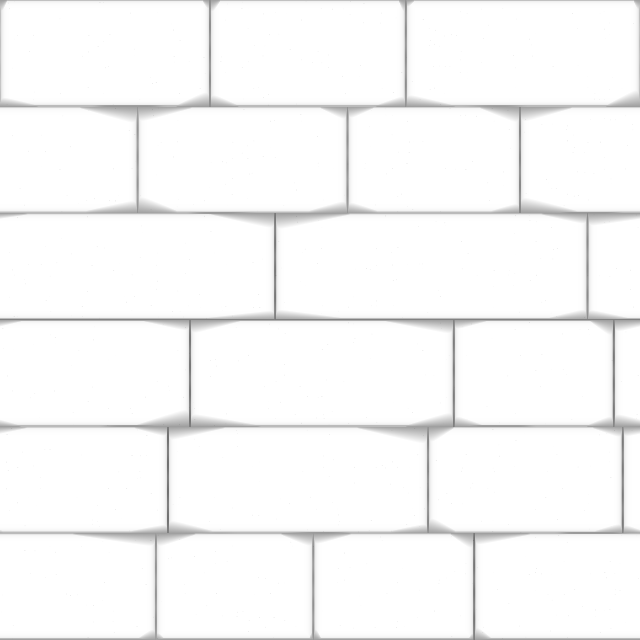
This texture map is drawn by a three.js fragment shader. Its source:

```glsl
// Wall of six courses of white blocks with uneven lengths, divided by thin grey joints.
// Each course wraps in x; every block has four shaded corner wedges of hashed size,
// and a cellular grid scatters a few very faint specks over the faces.
varying vec2 vUv;

const float COURSES = 6.0;
const float KEYS = 64.0;

float hash(vec2 p) {
  return fract(sin(dot(p, vec2(127.1, 311.7))) * 4375.85);
}

// Upright joint positions of a course, counted from the bottom
vec3 courseJoints(float course) {
  if (course < 0.5) return vec3(0.2435, 0.4896, 0.741);
  if (course < 1.5) return vec3(0.2624, 0.669, 0.973);
  if (course < 2.5) return vec3(0.297, 0.709, 0.959);
  if (course < 3.5) return vec3(0.43, 0.918, 0.918);
  if (course < 4.5) return vec3(0.215, 0.543, 0.8125);
  return vec3(0.0, 0.328, 0.634);
}

// Distances from x to the joints at its left and right, wrapping around
vec2 jointGaps(float x, vec3 joints) {
  vec3 behind = fract(vec3(x) - joints);
  vec3 ahead = 1.0 - behind;
  return vec2(min(behind.x, min(behind.y, behind.z)),
              min(ahead.x, min(ahead.y, ahead.z)));
}

// Whole number that names a joint, the same on both sides of the wrap
float jointKey(float x) {
  return mod(floor(fract(x) * KEYS + 0.5), KEYS);
}

// Soft line: solid core with a wider faint halo
float seam(float d, float halfWidth, float core, float halo) {
  float line = 1.0 - smoothstep(halfWidth * 0.4, halfWidth * 1.5, d);
  return max(core * line, halo * exp(-d / 0.003));
}

// Triangular shade, dark along the bed joint and fading to its slope
float wedge(vec2 d, vec2 reach) {
  float height = reach.y * (1.0 - d.x / reach.x);
  float depth = clamp(1.0 - d.y / max(height, 0.0001), 0.0, 1.0);
  return 0.38 * depth * smoothstep(0.0, 0.004, height);
}

// Darkest of the four corner wedges of one block
float cornerShade(vec2 q, vec2 size, float key, float course) {
  float shade = 0.0;
  for (int i = 0; i < 4; i++) {
    float n = float(i);
    vec2 corner = vec2(mod(n, 2.0), floor(n / 2.0));
    vec2 seed = vec2(key + 3.7 * n, course * 5.0 + n);
    vec2 reach = vec2(size.x * mix(0.14, 0.31, hash(seed)),
                      mix(0.015, 0.031, hash(seed + 9.3)));
    // Corners on the outer border stay narrow
    float bed = course + corner.y;
    if (bed < 0.5 || bed > COURSES - 0.5) reach.x *= 0.22;
    shade = max(shade, wedge(mix(q, size - q, corner), reach));
  }
  return shade;
}

// Bed joints: mostly pale, with darker and thinner stretches
float bedJoint(vec2 uv) {
  float line = floor(uv.y * COURSES + 0.5);
  float d = abs(uv.y - line / COURSES - 0.0007);
  float waves = sin(uv.x * 12.566 + line * 2.3) + 0.6 * sin(uv.x * 31.416 + line * 4.1);
  float dark = 0.5 * smoothstep(0.5, 1.3, waves);
  if (abs(line - 3.0) < 0.5) dark = 0.9;
  if (line < 0.5) dark = 0.4;
  if (line > COURSES - 0.5) dark = 0.0;
  return seam(d, mix(0.0024, 0.0017, dark), mix(0.27, 0.52, dark), 0.16);
}

// Upright joints: narrow and dark, each with its own tone
float uprightJoint(float d, float key, float course, float y) {
  float tone = mix(0.4, 0.56, hash(vec2(key, course + 2.0)));
  tone *= 0.95 + 0.05 * sin(y * 150.0 + key);
  if (key < 0.5) tone *= 0.55;
  return seam(d, 0.0019, tone, 0.22);
}

// Sparse cellular specks
float specks(vec2 uv) {
  vec2 p = uv * 120.0;
  vec2 cell = floor(p);
  vec2 center = 0.2 + 0.6 * vec2(hash(cell + 3.1), hash(cell + 8.7));
  float d = length(fract(p) - center);
  float present = step(0.93, hash(cell));
  return 0.07 * present * hash(cell + 5.9) * (1.0 - smoothstep(0.04, 0.16, d));
}

void main() {
  float course = min(floor(vUv.y * COURSES), COURSES - 1.0);
  vec2 gaps = jointGaps(vUv.x, courseJoints(course));
  vec2 size = vec2(gaps.x + gaps.y, 1.0 / COURSES);
  vec2 q = vec2(gaps.x, vUv.y - course / COURSES);
  float leftKey = jointKey(vUv.x - gaps.x);
  float rightKey = jointKey(vUv.x + gaps.y);
  float nearKey = gaps.x < gaps.y ? leftKey : rightKey;

  // Layer shade, joints and specks over white
  float light = 1.0 - cornerShade(q, size, leftKey, course);
  float upright = uprightJoint(min(gaps.x, gaps.y), nearKey, course, vUv.y);
  light = min(light, 1.0 - max(upright, bedJoint(vUv)));
  light -= specks(vUv);
  gl_FragColor = vec4(vec3(light), 1.0);
}
```
